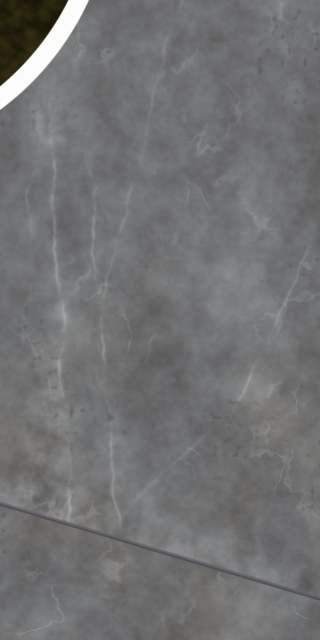
A Shadertoy shader for this texture:

```glsl
// Stone colours
const vec3 STONE = vec3(0.434, 0.437, 0.442);
const vec3 VEIN_TINT = vec3(0.97, 1.0, 1.01);
const vec3 WARM_SHIFT = vec3(0.012, 0.0, -0.014);
const vec3 JOINT_COLOR = vec3(0.29, 0.29, 0.31);
const float CLOUD_CONTRAST = 0.085;
const float MOTTLE_CONTRAST = 0.055;
const float GRAIN_CONTRAST = 0.025;
const float WISP_CONTRAST = 0.075;
const float PIT_CONTRAST = 0.07;

// Tile joint: height at the left edge, slope, half width
const float JOINT_HEIGHT = 0.213;
const float JOINT_SLOPE = -0.297;
const float JOINT_HALF_WIDTH = 0.0032;

// Rounded corner opening
const vec2 DISC_CENTER = vec2(-0.264, 1.184);
const float DISC_INNER = 0.414;
const float DISC_OUTER = 0.443;
const vec3 RIM_COLOR = vec3(0.99, 0.99, 0.98);
const vec3 DARK_COLOR = vec3(0.15, 0.13, 0.05);

// Main veins: x at y = 0.2, slope, half width, strength; then vertical span
const int VEIN_COUNT = 6;
const vec4 VEINS[VEIN_COUNT] = vec4[](
    vec4(0.108, -0.045, 0.0028, 0.12),
    vec4(0.182, -0.080, 0.0026, 0.11),
    vec4(0.080, 0.250, 0.0026, 0.08),
    vec4(0.300, 0.440, 0.0024, 0.09),
    vec4(0.195, 1.050, 0.0030, 0.06),
    vec4(0.020, 0.060, 0.0020, 0.06));
const vec2 SPANS[VEIN_COUNT] = vec2[](
    vec2(0.12, 0.88), vec2(0.12, 0.80), vec2(0.50, 1.05),
    vec2(0.33, 0.66), vec2(0.15, 0.38), vec2(0.50, 0.80));

vec2 gradientAt(vec2 cell) {
    vec3 h = fract(cell.xyx * vec3(0.1031, 0.1030, 0.0973));
    h += dot(h, h.yzx + 33.33);
    float angle = 6.2832 * fract((h.x + h.y) * h.z);
    return vec2(cos(angle), sin(angle));
}

float gradientNoise(vec2 p) {
    vec2 i = floor(p), f = p - i;
    vec2 u = f * f * f * (f * (f * 6.0 - 15.0) + 10.0);
    vec2 e = vec2(1.0, 0.0);
    float low = mix(dot(gradientAt(i), f), dot(gradientAt(i + e), f - e), u.x);
    float high = mix(dot(gradientAt(i + e.yx), f - e.yx), dot(gradientAt(i + 1.0), f - 1.0), u.x);
    return mix(low, high, u.y);
}

float fbm(vec2 p) {
    float sum = 0.0, gain = 1.0;
    for (int k = 0; k < 5; k++) {
        sum += gain * gradientNoise(p);
        p = mat2(1.6, 1.2, -1.2, 1.6) * p + 17.3;
        gain *= 0.5;
    }
    return sum;
}

// Thin bright threads along the zero lines of warped noise
float wisps(vec2 p) {
    vec2 warp = vec2(fbm(p * 9.0 + 3.0), fbm(p * 9.0 + 41.0));
    float line = abs(gradientNoise(p * vec2(17.0, 9.0) + warp * 1.1));
    return (1.0 - smoothstep(0.0, 0.09, line)) * smoothstep(0.0, 0.55, fbm(p * 8.0 + 71.0));
}

float mainVeins(vec2 p) {
    float light = 0.0;
    for (int k = 0; k < VEIN_COUNT; k++) {
        vec4 v = VEINS[k];
        float id = float(k) * 7.37;
        float x = v.x + v.y * (p.y - 0.2) + 0.016 * fbm(vec2(p.y * 9.0, id + 0.5));
        float d = abs(p.x - x) / sqrt(1.0 + v.y * v.y);
        float span = smoothstep(SPANS[k].x, SPANS[k].x + 0.06, p.y)
                   * (1.0 - smoothstep(SPANS[k].y - 0.08, SPANS[k].y, p.y));
        float patches = smoothstep(-0.45, 0.45, fbm(p * 14.0 + id));
        float core = exp(-d * d / (v.z * v.z));
        float halo = exp(-d / (v.z * 5.0));
        light += v.w * span * patches * (0.75 * core + 0.4 * halo);
    }
    return light;
}

// Soft pale bloom around a centre
float bloom(vec2 p, vec2 center, vec2 size) {
    vec2 q = (p - center) / size;
    return exp(-dot(q, q));
}

vec3 stone(vec2 p, float above) {
    float upper = step(0.0, above);
    // The lower tile is cut from another, slanted part of the slab
    vec2 q = mix(mat2(0.6, 0.8, -0.8, 0.6) * p + 5.7, p, upper);
    float cloud = fbm(q * vec2(6.5, 4.5) + 2.0);
    float mottle = fbm(q * 24.0 + 11.0);
    float tone = CLOUD_CONTRAST * cloud + MOTTLE_CONTRAST * mottle;
    tone += GRAIN_CONTRAST * fbm(q * 75.0 + 29.0);
    tone += WISP_CONTRAST * wisps(q) * mix(1.2, 0.85, upper);

    // Pale areas and main veins of the upper tile
    float pale = 0.06 * bloom(p, vec2(0.07, 0.32), vec2(0.035, 0.10))
               + 0.09 * bloom(p, vec2(0.093, 0.515), vec2(0.014, 0.025))
               + 0.08 * bloom(p, vec2(0.08, 0.80), vec2(0.025, 0.025))
               + 0.08 * bloom(p, vec2(0.43, 0.385), vec2(0.025, 0.013))
               + 0.06 * exp(-abs(above) / 0.04);
    tone += upper * (mainVeins(p) + pale * (0.7 + 1.3 * mottle));

    // Small dark pits gathered in patches
    float pits = smoothstep(0.22, 0.6, gradientNoise(q * 85.0) + 0.3 * mottle);
    tone -= PIT_CONTRAST * pits * smoothstep(0.0, 0.5, fbm(q * 5.0 + 53.0));

    float warmth = smoothstep(-0.1, 0.5, fbm(p * 5.0 + 91.0)) * (1.0 - smoothstep(0.3, 0.65, p.y));
    return STONE + tone * VEIN_TINT + WARM_SHIFT * warmth;
}

void mainImage(out vec4 fragColor, in vec2 fragCoord) {
    vec2 p = fragCoord / iResolution.y;
    float soft = max(1.0 / iResolution.y, 0.0015);

    // Stone tiles and the joint between them
    float above = (p.y - JOINT_HEIGHT - JOINT_SLOPE * p.x) / length(vec2(1.0, JOINT_SLOPE));
    vec3 color = stone(p, above);
    float joint = 1.0 - smoothstep(-soft, soft, abs(above) - JOINT_HALF_WIDTH);
    vec3 jointTone = JOINT_COLOR + 0.10 * smoothstep(0.001, -0.003, -abs(above + 0.002) + 0.001);
    color = mix(color, jointTone, 0.85 * joint);

    // Dark opening with a white rim
    float radius = length(p - DISC_CENTER);
    float murk = fbm(p * vec2(28.0, 36.0) + 7.0);
    vec3 dark = DARK_COLOR * (1.0 + 0.7 * murk) + vec3(0.03, 0.015, 0.0) * fbm(p * 60.0);
    vec3 disc = mix(dark, RIM_COLOR, smoothstep(-soft, soft, radius - DISC_INNER));
    color = mix(disc, color, smoothstep(-soft, soft, radius - DISC_OUTER));

    fragColor = vec4(clamp(color, 0.0, 1.0), 1.0);
}
```
